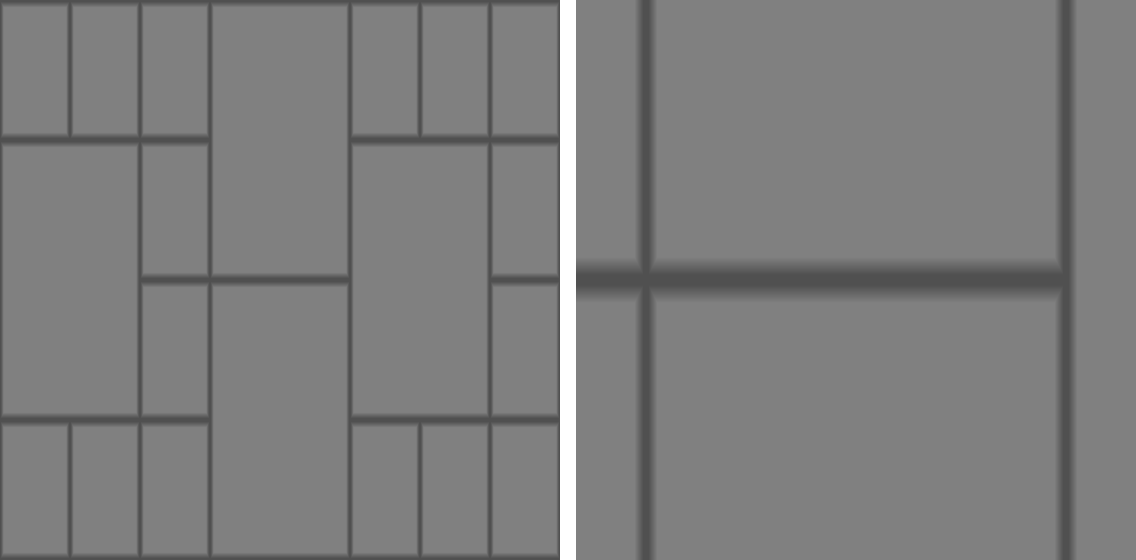
Left: the whole. Right: its middle third, enlarged.
A Shadertoy shader for this pattern:

```glsl
// Grey paving of small and double-size slabs on an 8 by 4 grid of cells.
// Columns repeat every five cells: a mixed pair, a single, a wide pair.
// Each point finds its slab, then shades by distance to the slab's edge.

#define GRID vec2(8.0, 4.0)      // cells across and down
#define COLUMN_PERIOD 5.0
#define ROW_PERIOD 4.0
#define JOINT_CORE 0.012         // flat half width of a joint, in cells
#define JOINT_EDGE 0.055         // half width where the joint fades out
#define SLAB_COLOR vec3(0.503)
#define JOINT_COLOR vec3(0.312)

// Returns the lower-left corner (xy) and size (zw) of the slab holding a point.
vec4 findSlab(vec2 p) {
    vec2 cell = floor(p);
    bool mixedPair = cell.x < 2.0;
    bool widePair = cell.x > 2.0;
    bool middleRows = cell.y == 1.0 || cell.y == 2.0;

    if (widePair) return vec4(3.0, 2.0 * floor(cell.y / 2.0), 2.0, 2.0);
    if (mixedPair && middleRows) return vec4(0.0, 1.0, 2.0, 2.0);
    return vec4(cell, 1.0, 1.0);
}

// Distance to the nearest slab edge, measured in cells along each axis.
float edgeDistance(vec2 p, vec4 slab) {
    vec2 local = p - slab.xy;
    vec2 toEdge = min(local, slab.zw - local);
    return min(toEdge.x, toEdge.y);
}

void mainImage(out vec4 fragColor, in vec2 fragCoord) {
    vec2 p = fragCoord / iResolution.xy * GRID;
    p = mod(p, vec2(COLUMN_PERIOD, ROW_PERIOD));

    // Soft joint profile, never sharper than one pixel
    float pixel = GRID.x / iResolution.x;
    float fade = max(JOINT_EDGE - JOINT_CORE, pixel);
    float d = edgeDistance(p, findSlab(p));
    float slabMask = clamp((d - JOINT_CORE) / fade, 0.0, 1.0);

    fragColor = vec4(mix(JOINT_COLOR, SLAB_COLOR, slabMask), 1.0);
}
```
